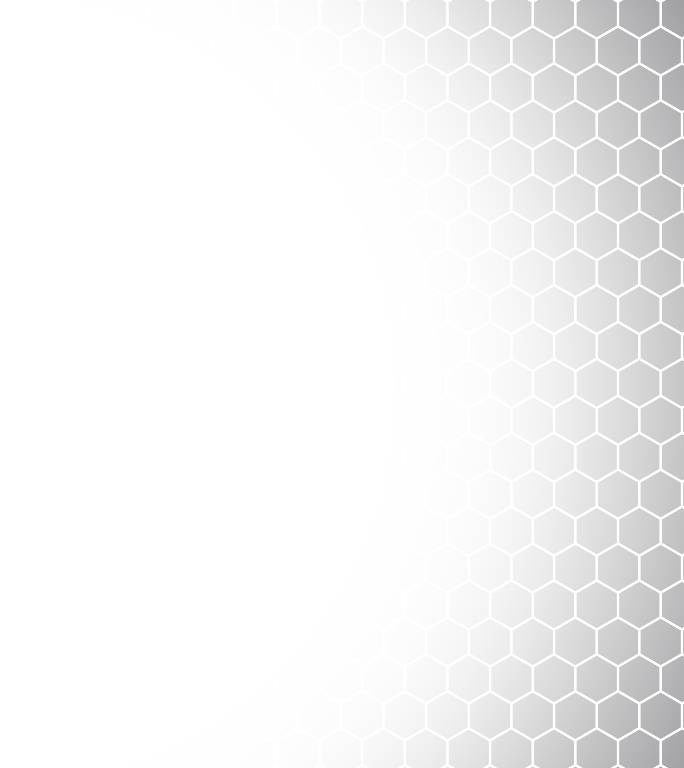
A Shadertoy shader for this background:

```glsl
// A honeycomb of grey cells with thin white seams on a white ground.
// A soft radial ramp centred on the left edge darkens the cells towards
// the right corners; the seams come from a hexagon distance function.

// Distance to the nearest seam of a pointy-topped honeycomb of unit pitch.
float seamDistance(vec2 p) {
    vec2 period = vec2(1.0, sqrt(3.0));
    vec2 a = mod(p + 0.5 * period, period) - 0.5 * period;
    vec2 b = mod(p, period) - 0.5 * period;
    vec2 cell = abs(dot(a, a) < dot(b, b) ? a : b);
    return 0.5 - max(cell.x, dot(cell, 0.5 * period));
}

// Darkness grows from nothing to a straight slope (a softplus curve).
float radialShade(vec2 p) {
    float radius = length(p - vec2(0.0, 0.492));
    return 0.058 * log(1.0 + exp((radius - 0.691) / 0.052));
}

void mainImage(out vec4 fragColor, in vec2 fragCoord) {
    vec2 uv = fragCoord / iResolution.y;

    // Grey ramp with a faint cool tint
    float shade = radialShade(uv);
    vec3 cellColor = 1.0 - shade * vec3(1.0, 1.0, 0.975);

    // White seams, smoothed over one pixel
    float pitch = 0.05553;
    float pixel = 1.0 / (iResolution.y * pitch);
    float edge = seamDistance((uv - vec2(0.8047, 0.9336)) / pitch);
    float fill = smoothstep(-0.5 * pixel, 0.5 * pixel, edge - 0.029);

    fragColor = vec4(mix(vec3(1.0), cellColor, fill), 1.0);
}
```
